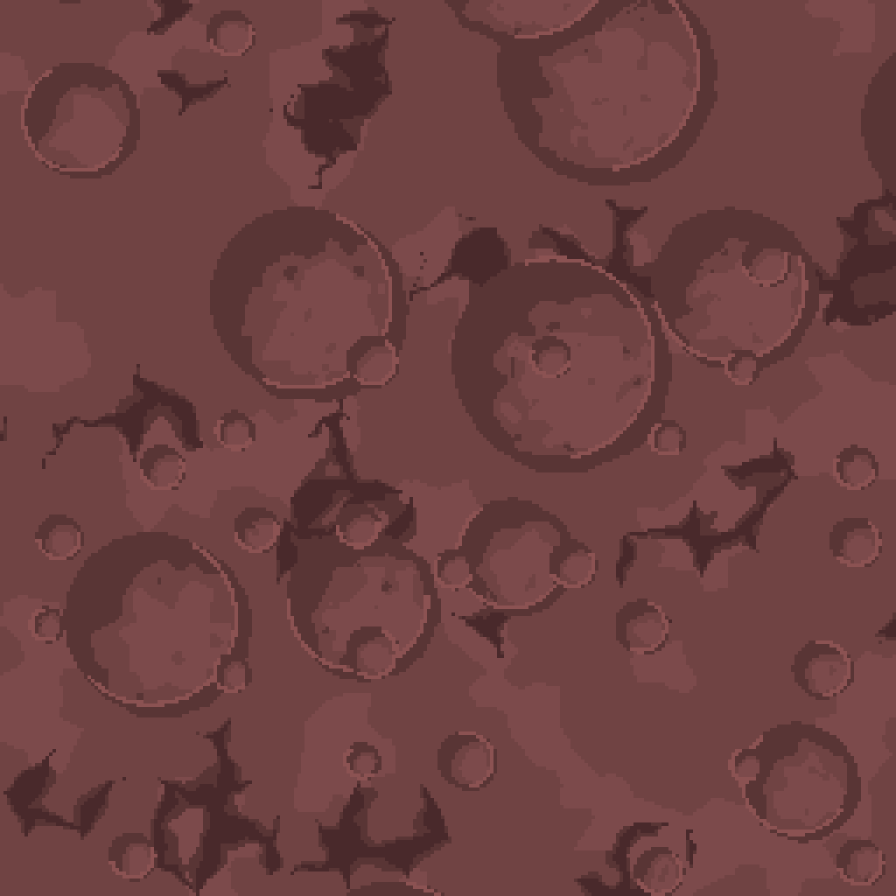
Reproduce this texture procedurally as a WebGL 1 fragment shader.

```glsl
precision highp float;
// Cratered red rock in a flat, chunky pixel style: blotchy ground and
// clustered cracks come from Voronoi cells masked by gradient noise;
// craters are jittered discs with ragged shade, cast shadow and a thin rim.

uniform vec2 u_resolution;

#define PIXEL_GRID 256.0
#define PATCH_SCALE 30.0
#define PATCH_LEVEL 0.12
#define CRACK_SCALE 13.0
#define CRACK_WIDTH 0.25
#define CRACK_LEVEL 0.09
#define RIM_WIDTH 0.0024
#define BASE vec3(0.440, 0.262, 0.262)
#define PATCH vec3(0.486, 0.290, 0.294)
#define SHADE vec3(0.350, 0.208, 0.208)
#define DARK vec3(0.285, 0.160, 0.170)
#define RIM vec3(0.545, 0.322, 0.322)

vec2 hash2(vec2 p) {
  vec3 q = fract(p.xyx * vec3(0.1031, 0.1030, 0.0973));
  q += dot(q, q.yzx + 33.33);
  return fract((q.xx + q.yz) * q.zy);
}

float cornerSlope(vec2 cell, vec2 offset) {
  return dot(hash2(cell) * 2.0 - 1.0, offset);
}

float gradientNoise(vec2 p) {
  vec2 i = floor(p), f = fract(p);
  vec2 u = f * f * f * (f * (f * 6.0 - 15.0) + 10.0);
  vec2 x = vec2(1.0, 0.0);
  float low = mix(cornerSlope(i, f), cornerSlope(i + x, f - x), u.x);
  float high = mix(cornerSlope(i + x.yx, f - x.yx), cornerSlope(i + 1.0, f - 1.0), u.x);
  return mix(low, high, u.y);
}

// Nearest site in xy, gap between the two nearest distances in z.
vec3 voronoi(vec2 p) {
  vec2 site = p;
  float nearest = 9.0, second = 9.0;
  for (int j = -1; j <= 1; j++) {
    for (int i = -1; i <= 1; i++) {
      vec2 cell = floor(p) + vec2(float(i), float(j));
      vec2 s = cell + hash2(cell + 71.0);
      float d = distance(p, s);
      if (d < nearest) {
        second = nearest;
        nearest = d;
        site = s;
      } else {
        second = min(second, d);
      }
    }
  }
  return vec3(site, second - nearest);
}

// Ground blotches, then cracks that taper off at the edge of each cluster.
vec3 ground(vec2 p, float lump) {
  float cluster = gradientNoise(p * 6.5 + 40.0);
  vec2 site = voronoi(p * PATCH_SCALE).xy / PATCH_SCALE;
  float blotch = gradientNoise(site * 7.0 + 13.0) + 0.35 * gradientNoise(site * 6.5 + 40.0);
  vec3 color = blotch > PATCH_LEVEL ? PATCH : BASE;

  vec2 warp = vec2(gradientNoise(p * 32.0), gradientNoise(p * 32.0 + 19.0));
  float gap = voronoi((p + 0.02 * warp) * CRACK_SCALE).z;
  float width = CRACK_WIDTH * smoothstep(CRACK_LEVEL, CRACK_LEVEL + 0.2, cluster);
  width *= 0.75 + 0.9 * gradientNoise(p * 14.0 + 5.0);
  if (gap < width * (1.9 + 1.6 * lump)) color = SHADE;
  if (gap < width) color = DARK;
  return color;
}

// One crater; q is the position relative to its centre in radii.
vec3 crater(vec3 color, vec2 q, float radius, float turn, float lump, float speck) {
  float d = length(q);
  if (d > 1.4) return color;
  if (length(q - vec2(0.13, -0.10)) < 1.06 + 0.08 * lump) color = SHADE;
  if (d < 1.0) {
    float lit = length(q - vec2(0.38, -0.36));
    color = length(q - vec2(0.28, -0.28)) < 0.62 + 0.6 * lump ? PATCH : BASE;
    if (speck > 0.34) color = color == PATCH ? BASE : SHADE;
    if (lit > 0.98 + 0.35 * lump) color = SHADE;
  }
  // The bright arc faces a slightly different way on each crater.
  if (abs(d - 1.0) < RIM_WIDTH / radius) {
    vec2 facing = vec2(sin(turn), -cos(turn));
    color = dot(q, facing) + 0.5 * lump > -0.15 ? RIM : SHADE;
  }
  return color;
}

// Jittered grid of craters, drawn in a fixed order so overlaps agree.
vec3 craterLayer(vec3 color, vec2 p, float cells, float share, vec2 radii, float lump, float speck) {
  for (int j = -1; j <= 1; j++) {
    for (int i = -1; i <= 1; i++) {
      vec2 cell = floor(p * cells) + vec2(float(i), float(j));
      vec2 pick = hash2(cell + cells * 7.0);
      vec2 center = (cell + 0.22 + 0.56 * hash2(cell + cells * 3.0)) / cells;
      float radius = mix(radii.x, radii.y, pick.y);
      if (pick.x < share)
        color = crater(color, (p - center) / radius, radius, pick.y * 3.0 - 1.2, lump, speck);
    }
  }
  return color;
}

vec3 scene(vec2 uv) {
  vec2 p = (floor(uv * PIXEL_GRID) + 0.5) / PIXEL_GRID + 2.0;
  float lump = gradientNoise(p * 34.0 + 3.0);
  float speck = gradientNoise(p * 48.0 + 27.0);
  vec3 color = ground(p, lump);
  color = craterLayer(color, p, 4.0, 0.68, vec2(0.052, 0.112), lump, speck);
  return craterLayer(color, p, 9.0, 0.26, vec2(0.017, 0.030), lump, speck);
}

void main() {
  // Four samples per pixel smooth the chunky edges at any canvas size.
  vec3 sum = vec3(0.0);
  for (int k = 0; k < 4; k++) {
    vec2 tap = vec2(mod(float(k), 2.0), floor(float(k) / 2.0)) * 0.5 - 0.25;
    sum += scene((gl_FragCoord.xy + tap) / u_resolution);
  }
  gl_FragColor = vec4(sum / 4.0, 1.0);
}
```
